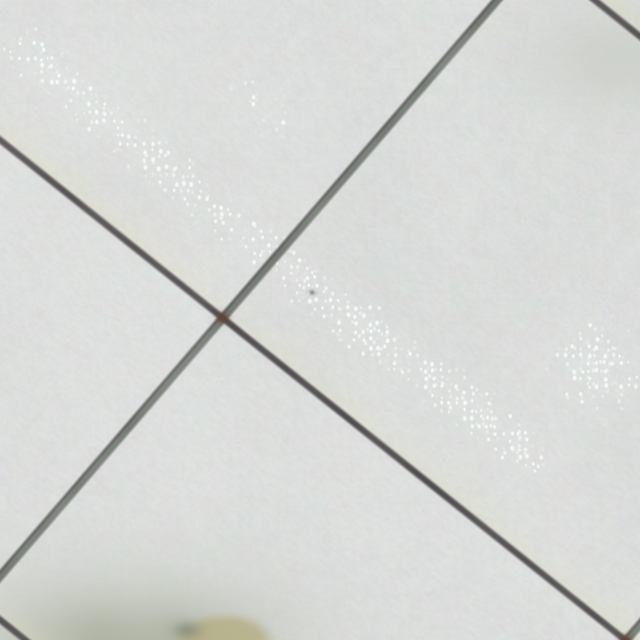
This pattern is drawn by a WebGL 2 fragment shader. Its source:

```glsl
#version 300 es
precision highp float;
// Glazed pale floor tiles seen at a slant, joined by thin dark grout.
// A skewed, slightly foreshortened lattice gives the joints; noise, Gaussian
// smudges and jittered dots add the wear, the stain and the broken glints.

#define CROSSING vec2(0.348, 0.503)   // joint where four tiles meet
#define TILE_A vec2(0.630, -0.504)    // tile side running down to the right
#define TILE_B vec2(0.491, 0.569)     // tile side running up to the right
#define FORESHORTEN 0.159             // shrink of tiles towards the lower left
#define GROUT_A 0.0050                // half widths of the two joint directions
#define GROUT_B 0.0064
#define EDGE_SOFTNESS 0.0026
#define GLINT_CELLS 82.0
#define GLINT_STRENGTH 0.85
#define GRAIN 0.016

uniform vec2 u_resolution;
out vec4 fragColor;

const vec3 GLAZE = vec3(0.862, 0.870, 0.864);
const vec3 SHADE = vec3(0.790, 0.805, 0.775);
const vec3 GRIME = vec3(0.640, 0.660, 0.580);
const vec3 TAN = vec3(0.715, 0.690, 0.530);
const vec3 WARM_RIM = vec3(0.870, 0.865, 0.755);
const vec3 GROUT_DARK = vec3(0.335, 0.320, 0.330);
const vec3 GROUT_GREEN = vec3(0.460, 0.490, 0.455);
const vec3 RUST = vec3(0.390, 0.270, 0.190);

float hash(vec2 p) {
  return fract(sin(dot(p, vec2(127.1, 311.7))) * 43758.5453);
}

float noise(vec2 p) {
  vec2 i = floor(p), f = fract(p);
  f = f * f * (3.0 - 2.0 * f);
  return mix(mix(hash(i), hash(i + vec2(1, 0)), f.x),
             mix(hash(i + vec2(0, 1)), hash(i + vec2(1, 1)), f.x), f.y);
}

float blob(vec2 p, vec2 center, vec2 radius) {
  vec2 d = (p - center) / radius;
  return exp(-dot(d, d));
}

float groove(float d, float halfWidth) {
  float soft = EDGE_SOFTNESS + 0.5 / min(u_resolution.x, u_resolution.y);
  return 1.0 - smoothstep(halfWidth - soft, halfWidth + soft, abs(d));
}

// One jittered, slightly stretched dot per cell, kept where density allows.
float glints(vec2 p, float density, float seed) {
  vec2 cell = floor(p);
  vec2 jitter = vec2(hash(cell + seed), hash(cell + seed + 17.3));
  vec2 d = fract(p) - mix(vec2(0.3), vec2(0.7), jitter);
  float size = mix(0.16, 0.30, hash(cell + seed + 5.7));
  float keep = smoothstep(0.0, 0.25, density - hash(cell + seed + 41.9));
  return keep * (1.0 - smoothstep(size * 0.3, size + 0.1, length(d * vec2(1.0, 0.8))));
}

void main() {
  vec2 uv = gl_FragCoord.xy / u_resolution;

  // Lattice coordinates: whole numbers of "tile" lie on the joints.
  vec2 st = inverse(mat2(TILE_A, TILE_B)) * (uv - CROSSING);
  float area = abs(TILE_A.x * TILE_B.y - TILE_A.y * TILE_B.x);
  vec2 span = area / vec2(length(TILE_B), length(TILE_A));
  float stretch = 1.0 + FORESHORTEN - 2.0 * FORESHORTEN * st.y;
  vec2 tile = vec2(st.x, st.y * (1.0 + FORESHORTEN - FORESHORTEN * st.y));
  vec2 toJoint = (tile - round(tile)) * span / vec2(1.0, stretch);
  vec2 floorPos = st * span;

  // Glaze: tone per tile, cloudy tint and fine grain.
  vec3 color = GLAZE + 0.010 * (hash(floor(tile) + 3.0) - 0.5);
  color += 0.014 * (noise(uv * 7.0) - 0.5);
  color += 0.012 * (vec3(noise(uv * 38.0), noise(uv * 38.0 + 40.0), noise(uv * 38.0 + 80.0)) - 0.5);
  color += GRAIN * (noise(floorPos * vec2(110.0, 190.0)) + noise(uv * 260.0) - 1.0);

  // Soft shadow in the corner and grime gathered along the bottom.
  float mottled = 0.75 + 0.5 * noise(uv * 14.0);
  color = mix(color, SHADE, 0.75 * blob(uv, vec2(0.97, 0.91), vec2(0.15, 0.09)));
  color = mix(color, SHADE, 0.80 * blob(uv, vec2(0.18, 0.03), vec2(0.26, 0.11)));
  color = mix(color, GRIME, clamp(mottled * 0.80 * blob(uv, vec2(0.20, -0.01), vec2(0.19, 0.065)), 0.0, 1.0));
  color = mix(color, TAN, 0.85 * smoothstep(0.25, 0.6, blob(uv, vec2(0.352, -0.005), vec2(0.075, 0.045))));
  color = mix(color, GRIME * 0.82, 0.7 * mottled * blob(uv, vec2(0.292, 0.015), vec2(0.022, 0.014)));

  // Warm rim on the upper side of the long joints.
  float rim = step(0.0, toJoint.y) * exp(-toJoint.y / 0.022);
  color = mix(color, WARM_RIM, 0.55 * rim * (0.6 + 0.6 * noise(floorPos * 9.0)));

  // Reflected light broken into glints: one long band and two patches.
  float along = smoothstep(-0.62, -0.48, floorPos.x) * (1.0 - smoothstep(0.46, 0.58, floorPos.x));
  float bandOffset = (floorPos.y - 0.125 - 0.04 * floorPos.x * floorPos.x) / 0.031;
  float band = along * exp(-bandOffset * bandOffset) * (0.50 + 0.55 * noise(floorPos * 11.0));
  float patches = 0.85 * blob(floorPos, vec2(0.485, 0.308), vec2(0.060, 0.060))
                + 0.45 * blob(floorPos, vec2(-0.167, 0.298), vec2(0.055, 0.030));
  float density = band + patches;
  vec2 glintPos = uv * GLINT_CELLS;
  float sparkle = max(glints(glintPos, density, 2.0),
                      0.7 * glints(glintPos * 1.13 + 9.4, density * 0.7, 63.0));
  color += 0.012 * density;
  color = mix(color, vec3(0.97, 1.0, 0.985), GLINT_STRENGTH * sparkle);

  // A small chip in the glaze.
  color = mix(color, GROUT_GREEN, 0.75 * blob(uv, vec2(0.488, 0.543), vec2(0.006, 0.004)));

  // Grout: a dark groove one way, a greenish core with a dark lip the other.
  float worn = noise(floorPos * 23.0);
  vec3 greenGrout = mix(GROUT_DARK, GROUT_GREEN, groove(toJoint.x - 0.0015, 0.0045));
  color = mix(color, greenGrout + 0.06 * (worn - 0.5), 0.95 * groove(toJoint.x, GROUT_B));
  color = mix(color, GROUT_DARK + 0.07 * (worn - 0.5), 0.97 * groove(toJoint.y, GROUT_A));
  color = mix(color, RUST, 0.75 * blob(toJoint, vec2(0.0), vec2(0.009)));

  fragColor = vec4(clamp(color, 0.0, 1.0), 1.0);
}
```
